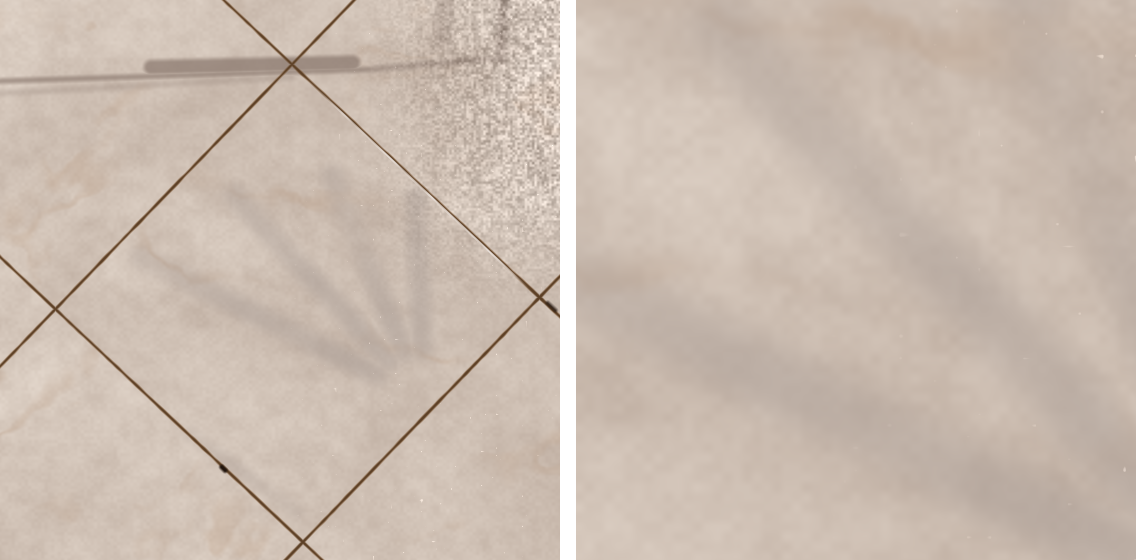
Left: the whole. Right: its middle third, enlarged.
Give the GLSL for this texture, as a Shadertoy shader.

```glsl
// Veined beige floor tiles laid on the diagonal, brown joints, soft shadows and a grainy glare.

// Layout, in canvas units
const vec2 TILE_CORNER = vec2(0.099, 0.448);
const vec2 EDGE_UP = vec2(0.4225, 0.437);
const vec2 EDGE_DOWN = vec2(0.442, -0.416);
const float TILE_HEIGHT = 0.607;
const float JOINT_HALF = 0.0028;

// Colours
const vec3 STONE_DARK = vec3(0.755, 0.69, 0.64);
const vec3 STONE_LIGHT = vec3(0.87, 0.82, 0.775);
const vec3 VEIN = vec3(0.72, 0.60, 0.50);
const vec3 JOINT = vec3(0.52, 0.39, 0.27);
const vec3 JOINT_CORE = vec3(0.36, 0.25, 0.15);
const vec3 CHIP = vec3(0.13, 0.08, 0.05);
const vec3 SHADOW = vec3(0.55, 0.48, 0.44);
const vec3 HAZE = vec3(0.68, 0.63, 0.60);
const vec3 GLARE = vec3(0.93, 0.90, 0.88);

// Surface
const float VEIN_STRENGTH = 0.30;
const float GRAIN = 0.22;
const float GLARE_GRAIN = 0.30;
const int STREAKS = 4;
const vec2 STREAK_FOCUS = vec2(0.755, 0.29);

float hash(vec2 p) {
    return fract(sin(dot(p, vec2(127.1, 311.7))) * 43758.5453);
}

float noise(vec2 p) {
    vec2 i = floor(p), f = fract(p);
    f = f * f * (3.0 - 2.0 * f);
    return mix(mix(hash(i), hash(i + vec2(1, 0)), f.x),
               mix(hash(i + vec2(0, 1)), hash(i + vec2(1, 1)), f.x), f.y);
}

float fbm(vec2 p) {
    float sum = 0.0, amp = 0.533;
    for (int i = 0; i < 4; i++) {
        sum += amp * noise(p);
        p = mat2(1.6, 1.2, -1.2, 1.6) * p + 7.3;
        amp *= 0.5;
    }
    return sum;
}

// Soft-edged thick segment, 1 inside and 0 outside
float band(vec2 p, vec2 a, vec2 b, float halfWidth, float soft) {
    vec2 d = b - a;
    float h = clamp(dot(p - a, d) / dot(d, d), 0.0, 1.0);
    float dist = length(p - a - h * d);
    return 1.0 - smoothstep(halfWidth - soft, halfWidth + soft, dist);
}

// Stone of one tile: clouds, warm veins, fine grain
vec3 stone(vec2 p, vec2 tile) {
    float angle = 1.3 * hash(tile) - 0.35;
    vec2 q = mat2(cos(angle), -sin(angle), sin(angle), cos(angle)) * p + 9.0 * tile;
    float cloud = fbm(q * vec2(5.0, 9.0));
    float warp = fbm(q * 7.0 + 20.0);
    float ridge = abs(fbm(q * vec2(3.0, 6.5) + 0.9 * warp) - 0.5);
    float vein = (1.0 - smoothstep(0.0, 0.06, ridge)) * smoothstep(0.4, 0.7, warp);
    float tone = 0.5 + 0.9 * (cloud - 0.5) + GRAIN * (noise(p * 170.0) - 0.5)
               + 0.3 * (noise(p * 45.0) - 0.5) + 0.2 * (hash(tile + 3.0) - 0.5);
    tone += 0.35 * (0.5 - p.x) * smoothstep(0.1, 0.9, p.y);
    return mix(mix(STONE_DARK, STONE_LIGHT, tone), VEIN, VEIN_STRENGTH * vein);
}

// Cast shadow of a rail: long thin line, thick middle, upturned end
float railShadow(vec2 p) {
    vec2 bend = vec2(0.66, 0.876), corner = vec2(0.895, 0.896);
    float s = 0.65 * band(p, vec2(-0.1, 0.852), bend, 0.005, 0.005);
    s = max(s, 0.55 * band(p, bend, corner, 0.005, 0.006));
    s = max(s, 0.75 * band(p, vec2(0.27, 0.880), vec2(0.63, 0.888), 0.013, 0.006));
    s = max(s, 0.55 * band(p, corner, vec2(0.905, 1.1), 0.010, 0.009));
    s = max(s, 0.35 * band(p, vec2(0.79, 0.93), vec2(0.80, 1.1), 0.016, 0.015));
    return max(s, 0.25 * band(p, vec2(-0.1, 0.828), vec2(0.52, 0.862), 0.006, 0.006));
}

// Fan of hazy streaks spreading from one point
float streakHaze(vec2 p) {
    float s = 0.0;
    for (int i = 0; i < STREAKS; i++) {
        float k = float(i) / float(STREAKS - 1);
        float angle = mix(1.6, 2.68, k);
        vec2 dir = vec2(cos(angle), sin(angle));
        vec2 from = STREAK_FOCUS + 0.09 * dir;
        vec2 to = STREAK_FOCUS + mix(0.36, 0.56, k) * dir;
        s = max(s, band(p, from, to, 0.019, 0.016));
    }
    return max(s, 0.7 * band(p, vec2(0.34, 0.225), vec2(0.53, 0.085), 0.012, 0.012));
}

void mainImage(out vec4 fragColor, in vec2 fragCoord) {
    vec2 p = fragCoord / iResolution.y;
    float px = 1.0 / iResolution.y;
    vec2 t = inverse(mat2(EDGE_UP, EDGE_DOWN)) * (p - TILE_CORNER);
    vec3 col = stone(p, floor(t));

    // Shadows lying over the stone
    col = mix(col, HAZE, 0.38 * streakHaze(p) * (0.5 + noise(p * 14.0)));
    col = mix(col, SHADOW, railShadow(p));

    // Grainy glare toward the upper right
    float glare = smoothstep(0.58, 1.0, p.x) * smoothstep(0.38, 0.75, p.y);
    float speck = noise(p * 230.0) + 0.5 * noise(p * 110.0) - 0.75;
    col = mix(col, GLARE, 0.22 * glare * smoothstep(0.75, 1.0, p.x));
    col += GLARE_GRAIN * glare * speck;
    col += 0.15 * smoothstep(0.95, 1.0, noise(p * 150.0 + 5.0)) * smoothstep(0.45, 0.7, p.x);

    // Joints, slightly uneven, darker in the core and at crossings
    vec2 offset = (t - round(t)) * TILE_HEIGHT;
    vec2 gap = abs(offset);
    float joint = min(gap.x, gap.y) + 0.0012 * (noise(p * 60.0) - 0.5);
    float crossing = 1.0 - smoothstep(0.004, 0.035, length(gap));
    vec3 jointCol = mix(JOINT_CORE, JOINT, smoothstep(0.0, JOINT_HALF, joint));
    jointCol = mix(jointCol, JOINT_CORE, 0.6 * crossing);
    col = mix(col, jointCol, 1.0 - smoothstep(JOINT_HALF - px, JOINT_HALF + px, joint));

    // Light caught along the upper right joint
    float along = smoothstep(0.04, 0.25, t.y) * (1.0 - smoothstep(0.85, 0.97, t.y));
    float lit = 1.0 - smoothstep(0.0006, 0.0012 + px, abs((t.x - 1.0) * TILE_HEIGHT + 0.002));
    col = mix(col, GLARE, lit * along * (0.55 + 0.4 * noise(p * 40.0)));

    // Chipped joint spots
    float chip = band(p, vec2(0.396, 0.166), vec2(0.402, 0.160), 0.004, 0.0015 + px);
    chip = max(chip, 0.8 * band(p, vec2(0.978, 0.459), vec2(0.992, 0.446), 0.003, 0.002 + px));
    col = mix(col, CHIP, chip);

    fragColor = vec4(clamp(col, 0.0, 1.0), 1.0);
}
```
